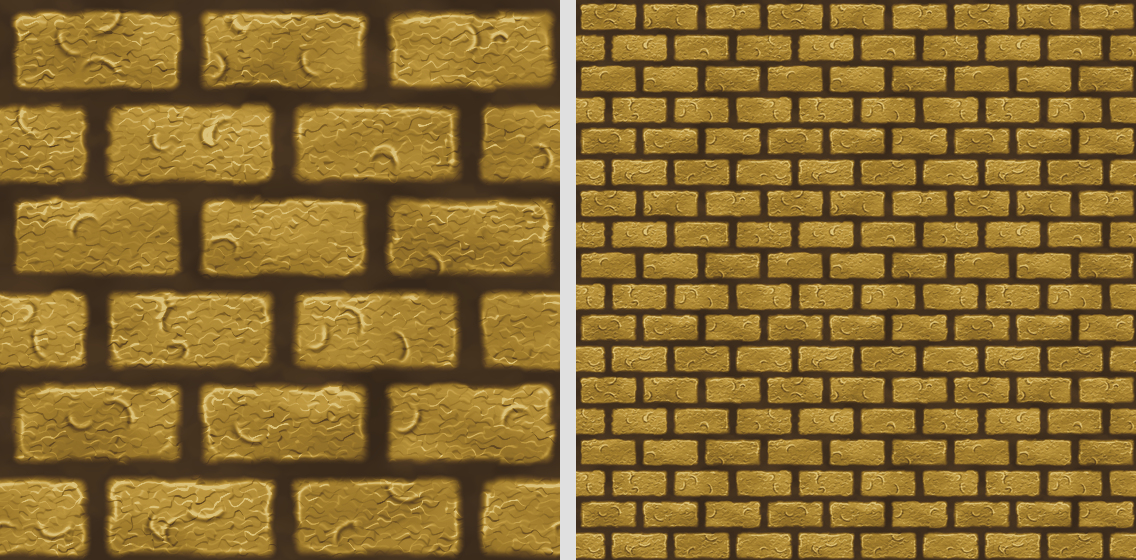
Left, the tile; right, the same tile 3 across and 3 down.
A three.js fragment shader for this texture:

```glsl
// Worn golden bricks in running bond with soft dark joints.
// Each brick is a rounded-box distance with a patchy bright rim, embossed
// flakes from wrapped cellular noise and hashed curved scars.
varying vec2 vUv;

#define COUNT vec2(3.0, 6.0)           // bricks across, rows down
#define SHIFT vec2(0.007, -0.0065)     // offset of the whole bond
#define HALF_SIZE vec2(0.151, 0.0715)  // half size of a brick
#define EDGE_SOFTNESS 0.015
#define RIM_WIDTH 0.0034
#define RIM_GLOW 1.7
#define FLAKES vec2(60.0, 104.0)       // flake cells across, down
#define FLAKE_RELIEF 2.3
#define SCAR_WIDTH 0.0052
#define SCAR_RELIEF 1.6
#define TAU 6.2831853

const vec3 MORTAR    = vec3(0.23, 0.17, 0.115);
const vec3 EDGE      = vec3(0.36, 0.26, 0.13);
const vec3 SHADE     = vec3(0.49, 0.37, 0.14);
const vec3 GOLD      = vec3(0.62, 0.48, 0.17);
const vec3 LIGHT     = vec3(0.75, 0.60, 0.25);
const vec3 HIGHLIGHT = vec3(0.86, 0.76, 0.48);

vec3 hash3(vec2 p) {
  vec3 h = fract(vec3(p.xyx) * vec3(0.1031, 0.1030, 0.0973));
  h += dot(h, h.yxz + 33.33);
  return fract((h.xxy + h.yzz) * h.zyx);
}

// Soft-edged cells of random height; n whole cells wrap over the canvas
float cells(vec2 uv, vec2 n, float sharpness) {
  vec2 p = uv * n, base = floor(p), f = fract(p);
  float sum = 0.0, total = 0.0;
  for (int y = -1; y <= 1; y++) {
    for (int x = -1; x <= 1; x++) {
      vec2 g = vec2(float(x), float(y));
      vec3 h = hash3(mod(base + g, n) + n.yx);
      vec2 d = g + h.xy - f;
      float weight = exp(-sharpness * dot(d, d));
      sum += weight * h.z;
      total += weight;
    }
  }
  return sum / total;
}

float roundBox(vec2 p, vec2 halfSize, float radius) {
  vec2 d = abs(p) - halfSize + radius;
  return length(max(d, 0.0)) + min(max(d.x, d.y), 0.0) - radius;
}

// Curved dents: one flank lit, the other in shadow
float scars(vec2 q, vec2 id) {
  float relief = 0.0;
  for (int k = 0; k < 3; k++) {
    vec2 seed = id + float(k) * vec2(17.0, 31.0);
    vec3 a = hash3(seed + 3.0), b = hash3(seed + 71.0);
    vec2 p = q - (a.xy - 0.5) * vec2(0.23, 0.085);
    vec2 dir = vec2(cos(TAU * b.y), sin(TAU * b.y));
    float radius = mix(0.012, 0.04, b.x);
    float reach = 0.014 + 0.9 * radius;
    float taper = 1.0 - smoothstep(0.45, 1.0, length(p) / reach);
    float s = (length(p + dir * radius) - radius) / SCAR_WIDTH;
    float facing = dir.y < 0.0 ? -1.0 : 1.0;
    relief += step(a.z, 0.7) * taper * facing * s * exp(-s * s) * 2.3;
  }
  return clamp(relief, -1.2, 1.0);
}

vec3 ramp(float t) {
  vec3 c = mix(MORTAR, EDGE, clamp(t, 0.0, 1.0));
  c = mix(c, SHADE, clamp(t - 1.0, 0.0, 1.0));
  c = mix(c, GOLD, clamp(t - 2.0, 0.0, 1.0));
  c = mix(c, LIGHT, clamp(t - 3.0, 0.0, 1.0));
  return mix(c, HIGHLIGHT, clamp(t - 4.0, 0.0, 1.0));
}

void main() {
  // Brick cell, wrapped identity and local position
  vec2 grid = (vUv - SHIFT) * COUNT;
  grid.x += 0.5 * (1.0 - mod(floor(grid.y), 2.0));
  vec2 id = mod(floor(grid), COUNT);
  vec2 q = (fract(grid) - 0.5) / COUNT;
  vec3 variety = hash3(id + 7.0);

  // Noise at several scales
  vec2 warp = sin(TAU * vec2(dot(vUv, vec2(13.0, 29.0)), dot(vUv, vec2(31.0, -17.0))));
  vec2 bent = vUv + 0.0025 * warp;
  float wear = cells(bent, vec2(26.0, 34.0), 7.0);
  float patches = cells(bent, vec2(17.0, 27.0), 6.0);
  float mottle = cells(vUv, vec2(9.0, 18.0), 5.0);
  float flake = cells(bent, FLAKES, 14.0)
              - cells(bent + vec2(-0.001, 0.003), FLAKES, 14.0);

  // Outline and inset rim
  float outline = roundBox(q, HALF_SIZE, 0.018) + (wear - 0.5) * 0.009;
  float body = 1.0 - smoothstep(-EDGE_SOFTNESS, 0.004, outline);
  float inset = 0.008 + 0.008 * variety.x;
  float rim = roundBox(q, HALF_SIZE - inset, 0.018 + 0.018 * variety.y)
            + (wear - 0.5) * 0.014;
  float crest = rim / RIM_WIDTH;
  float glow = exp(-crest * crest) * smoothstep(0.25, 0.65, patches);

  // Tone of the face, then of the joints
  float height = q.y / HALF_SIZE.y;
  float tone = 3.3 + 0.4 * height + 0.5 * (variety.z - 0.5) + 1.1 * (mottle - 0.5);
  tone += FLAKE_RELIEF * flake * (0.6 + 0.8 * patches);
  tone += RIM_GLOW * glow * (0.85 + 0.25 * height);
  tone -= 0.7 * smoothstep(0.001, 0.008, rim) * (1.0 - patches);
  tone += SCAR_RELIEF * scars(q + (wear - 0.5) * 0.007, id);
  tone = mix(0.3 * wear, max(tone, 0.8), body);

  vec3 color = ramp(tone) * mix(0.86 + 0.28 * mottle, 1.0, body);
  gl_FragColor = vec4(color, 1.0);
}
```
